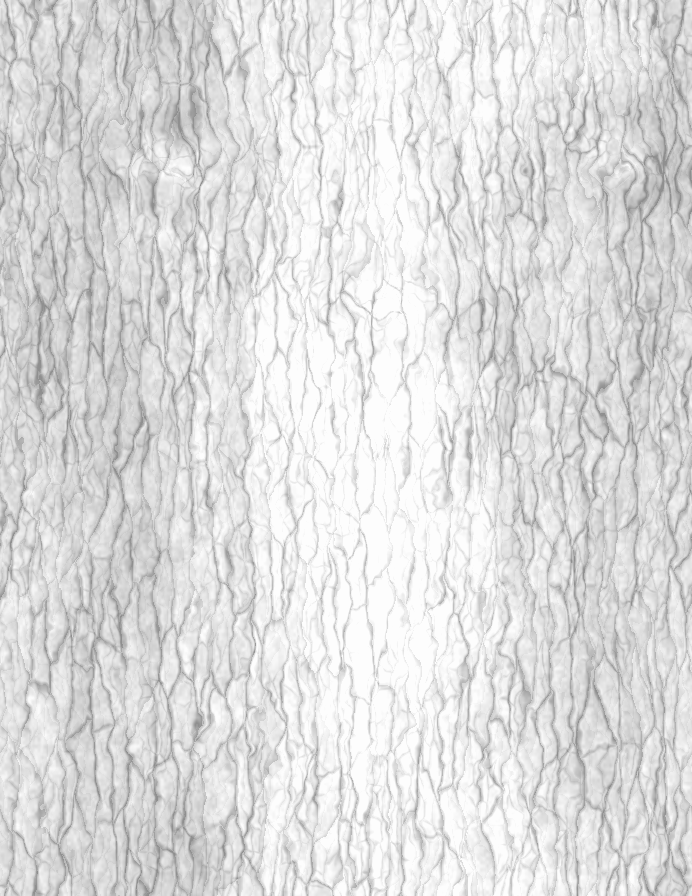
A WebGL 2 fragment shader for this texture:

```glsl
#version 300 es
precision highp float;
precision highp int;
// Pale tree bark: tall plates parted by thin, ragged vertical fissures.
// Two wrapped Voronoi layers give plates and small cracks; wrapped noise
// bends them, knots swell them, and a broad light band runs up the trunk.

uniform vec2 u_resolution;
out vec4 outColor;

const vec2 SIZE = vec2(1.0, 1.293);        // canvas in units of its width
const vec2 PLATE_CELLS = vec2(39.0, 12.0);
const vec2 CRACK_CELLS = vec2(73.0, 36.0);
const float FISSURE_WIDTH = 0.0046;
const float CRACK_WIDTH = 0.0034;
const float FISSURE_DEPTH = 0.20;
const float CRACK_DEPTH = 0.10;
const float RELIEF = 0.06;
const float GRAIN = 0.15;
const float BASE_TONE = 0.925;
const float BAND_CENTRE = 0.54;
const float BAND_CONTRAST = 0.075;
const float DARKEST = 0.56;
const float LIGHTEST = 0.992;
const int KNOTS = 3;
const float TAU = 6.2831853;

// Integer hash of a wrapped cell, two values in 0..1
vec2 hash2(vec2 cell, vec2 period, uint seed) {
  uvec2 v = uvec2(mod(cell, period)) + uvec2(seed * 131u, seed * 57u);
  v = v * 1664525u + 1013904223u;
  v.x += v.y * 1664525u;
  v.y += v.x * 1664525u;
  v ^= v >> 16u;
  v.x += v.y * 1664525u;
  v.y += v.x * 1664525u;
  v ^= v >> 16u;
  return vec2(v & 65535u) / 65535.0;
}

// Wrapped value noise, 0..1
float noise(vec2 uv, vec2 period, uint seed) {
  vec2 p = uv * period, i = floor(p), f = p - i;
  f = f * f * (3.0 - 2.0 * f);
  vec2 e = vec2(1.0, 0.0);
  float low = mix(hash2(i, period, seed).x, hash2(i + e, period, seed).x, f.x);
  float high = mix(hash2(i + e.yx, period, seed).x, hash2(i + e.xx, period, seed).x, f.x);
  return mix(low, high, f.y);
}

vec2 noise2(vec2 uv, vec2 period, uint seed) {
  return vec2(noise(uv, period, seed), noise(uv, period, seed + 1u)) - 0.5;
}

// Wrapped Voronoi: x = distance to the edge in canvas widths,
// y = sideways part of the edge normal, z = random value of the plate
vec3 plates(vec2 uv, vec2 cells, uint seed) {
  vec2 p = uv * cells, base = floor(p), nearest = vec2(0.0), home = base;
  float best = 1e3;
  for (int k = 0; k < 9; k++) {
    vec2 c = base + vec2(k % 3 - 1, k / 3 - 1);
    vec2 r = c + hash2(c, cells, seed) - p;
    if (dot(r, r) < best) { best = dot(r, r); nearest = r; home = c; }
  }
  vec3 result = vec3(1.0, 0.0, hash2(home, cells, seed + 9u).x);
  for (int k = 0; k < 25; k++) {
    vec2 c = home + vec2(k % 5 - 2, k / 5 - 2);
    vec2 r = c + hash2(c, cells, seed) - p, across = r - nearest;
    if (dot(across, across) < 1e-4) continue;
    vec2 n = normalize(across), slope = n * cells / SIZE;
    float d = dot(0.5 * (r + nearest), n) / length(slope);
    if (d < result.x) result.xy = vec2(d, normalize(slope).x);
  }
  return result;
}

void main() {
  vec2 uv = gl_FragCoord.xy / u_resolution;
  float pixel = 1.0 / u_resolution.x;

  // Knots shorten and widen the plates, with a worn heart and a dark rim
  vec2 bend = vec2(0.0);
  float knotTone = 0.0, knotArea = 0.0;
  for (int k = 0; k < KNOTS; k++) {
    float i = float(k);
    vec2 h = hash2(vec2(i, 3.0), vec2(64.0), 5u);
    vec2 rel = uv - vec2(fract(0.24 + 0.33 * i), 0.82 - 0.16 * mod(i, 2.0));
    rel -= round(rel);
    vec2 d = rel * SIZE / mix(vec2(0.06, 0.05), vec2(0.09, 0.065), h);
    d += 0.5 * noise2(uv, vec2(22.0, 28.0), 11u);
    float r = length(d), inside = exp(-r * r);
    bend += rel * vec2(-0.4, 1.0) * inside;
    knotArea += inside;
    knotTone += 0.05 * exp(-3.0 * r * r) - 0.05 * exp(-5.0 * (r - 1.1) * (r - 1.1));
  }

  // Ragged bending of the fissures
  vec2 p = uv + bend;
  p += noise2(uv, vec2(9.0, 6.0), 21u) * vec2(0.022, 0.03);
  p += noise2(uv, vec2(44.0, 36.0), 23u) * vec2(0.013, 0.016) * (1.0 + knotArea);
  p += noise2(uv, vec2(120.0, 110.0), 25u) * vec2(0.006, 0.007);

  // Broad light and shade along the trunk
  float band = cos(TAU * (uv.x - BAND_CENTRE)) + 0.28 * cos(2.0 * TAU * (uv.x - BAND_CENTRE));
  float tone = BASE_TONE + BAND_CONTRAST * band + knotTone;
  float low = 0.5 - 0.5 * sin(TAU * (uv.y - 0.05));
  tone += 0.06 * low * exp(-180.0 * pow(uv.x - 0.86, 2.0));
  tone += 0.08 * (noise(uv, vec2(7.0, 4.0), 31u) - 0.5);
  tone += 0.08 * (noise(p, vec2(26.0, 5.0), 33u) - 0.5);

  // Main fissures with lit and shaded plate sides
  vec3 plate = plates(p, PLATE_CELLS, 41u);
  float fade = smoothstep(0.22, 0.68, noise(uv, vec2(34.0, 14.0), 43u));
  float fissure = 1.0 - smoothstep(0.0, FISSURE_WIDTH + 0.5 * pixel, plate.x);
  tone -= FISSURE_DEPTH * fissure * mix(0.3, 1.0, fade) * mix(0.6, 1.0, abs(plate.y));
  tone -= RELIEF * plate.y * exp(-plate.x / 0.005);
  tone += 0.04 * (plate.z - 0.5);

  // Small cracks, broken up by patches
  vec3 chip = plates(p + 0.003 * noise2(uv, vec2(90.0, 80.0), 51u), CRACK_CELLS, 53u);
  float patches = smoothstep(0.35, 0.75, noise(uv, vec2(48.0, 26.0), 55u) + 0.2 * knotArea);
  float crack = 1.0 - smoothstep(0.0, CRACK_WIDTH + 0.5 * pixel, chip.x);
  tone -= CRACK_DEPTH * crack * mix(0.15, 1.0, patches);
  tone -= 0.4 * RELIEF * chip.y * exp(-chip.x / 0.003);

  // Fine rough grain, stronger in the shade
  float grain = 0.55 * noise(p, vec2(120.0, 76.0), 61u) + 0.45 * noise(uv, vec2(230.0, 240.0), 63u) - 0.5;
  tone += GRAIN * grain * mix(1.1, 0.8, 0.5 + 0.5 * band);

  outColor = vec4(vec3(clamp(tone, DARKEST, LIGHTEST)), 1.0);
}
```
